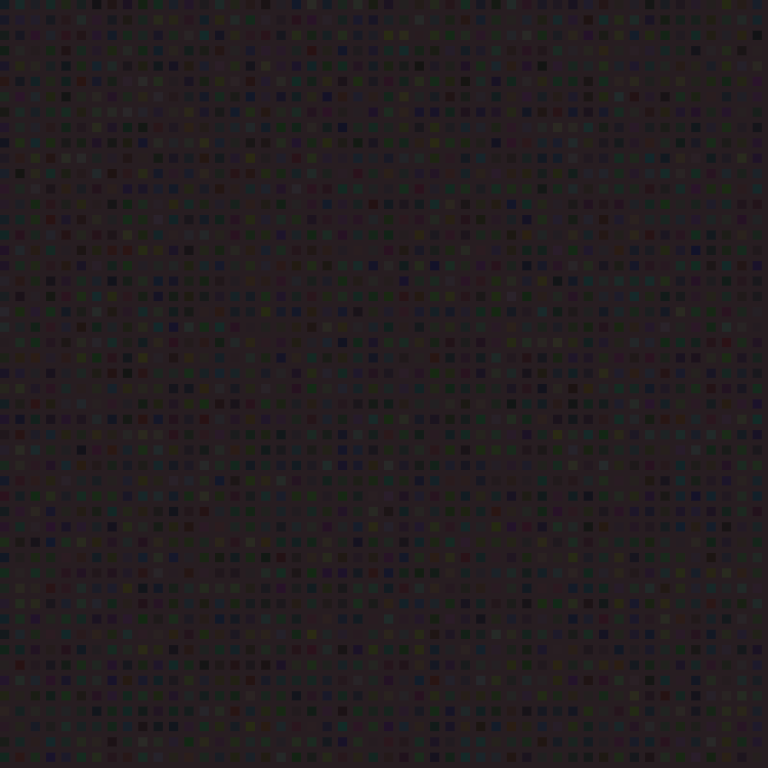
Give the GLSL for this pattern, as a Shadertoy shader.

```glsl
// A dark plum sheet set with a 50 by 50 grid of small square tiles.
// Each tile takes a dim random tint, each channel hashed from its cell;
// a box distance function gives the tiles their smooth edges.

const float REPEATS = 50.0;     // tiles across and down
const float TILE_SIZE = 0.6;    // tile side as a share of the cell
const vec3 GROUND = vec3(0.153, 0.114, 0.130);
const float TINT_MIN = 0.07;
const float TINT_MAX = 0.17;

float hash(vec2 p) {
    return fract(sin(dot(p, vec2(127.1, 311.7))) * 43758.5453);
}

vec3 hash3(vec2 p) {
    return vec3(hash(p), hash(p + 71.3), hash(p + 153.9));
}

// Signed distance to a square centred on the origin.
float squareDistance(vec2 p, float halfSide) {
    vec2 d = abs(p) - halfSide;
    return length(max(d, 0.0)) + min(max(d.x, d.y), 0.0);
}

vec3 tileTint(vec2 cell) {
    return mix(vec3(TINT_MIN), vec3(TINT_MAX), hash3(cell));
}

// Coverage of a shape, softened over one pixel.
float coverage(float dist, float pixel) {
    return clamp(0.5 - dist / pixel, 0.0, 1.0);
}

void mainImage(out vec4 fragColor, in vec2 fragCoord) {
    // Rows run down from the top left, where the first tile touches the corner.
    vec2 uv = vec2(fragCoord.x, iResolution.y - fragCoord.y) / iResolution.y;
    float pixel = REPEATS / iResolution.y;

    // Shift the grid so that each tile sits in the middle of its cell.
    vec2 grid = uv * REPEATS + 0.5 * (1.0 - TILE_SIZE);
    vec2 cell = floor(grid);
    vec2 local = fract(grid) - 0.5;

    float tile = coverage(squareDistance(local, 0.5 * TILE_SIZE), pixel);
    fragColor = vec4(mix(GROUND, tileTint(cell), tile), 1.0);
}
```
